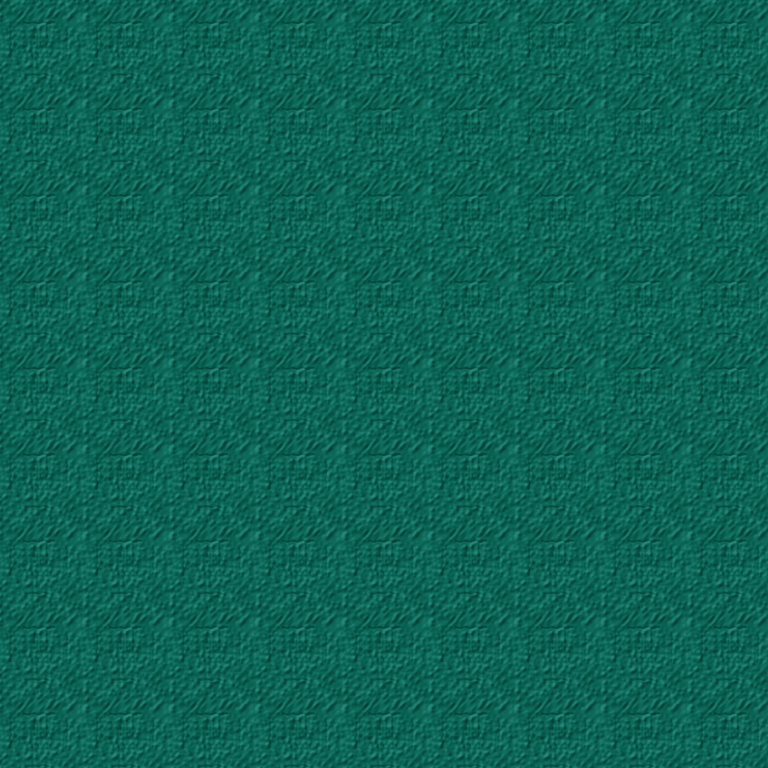
This pattern is drawn by a Shadertoy shader. Its source:

```glsl
// Green embossed leather-like paper: a square tile of beads, slanted strokes and stitched slots.
#define REPEATS 8.889
#define BEADS 16.0
#define GRAINS 27.0
#define STROKES vec2(16.0, 5.0)
#define SLOT_PITCH 0.071
#define LINE_WIDTH 0.013
#define LIGHT_STEP vec2(0.010, 0.010)
#define RELIEF 1.12
#define SHADOW vec3(0.01, 0.27, 0.22)
#define BASE vec3(0.037, 0.39, 0.33)
#define HIGHLIGHT vec3(0.12, 0.505, 0.445)

vec2 hash2(vec2 cell) {
    vec2 k = vec2(dot(cell, vec2(127.1, 311.7)), dot(cell, vec2(269.5, 183.3)));
    return fract(sin(k) * 43758.55);
}

// Soft cellular noise: one rounded bump per cell, wrapping after "period" cells.
float cellBumps(vec2 q, vec2 period, float jitter) {
    vec2 cell = floor(q);
    float sum = 0.0;
    for (int j = -1; j <= 1; j++)
    for (int i = -1; i <= 1; i++) {
        vec2 neighbour = cell + vec2(i, j);
        vec2 rnd = hash2(floor(mod(neighbour + 0.5, period)));
        vec2 d = q - neighbour - 0.5 - (rnd - 0.5) * jitter;
        sum += (0.6 + 0.8 * fract(rnd.x * 7.0 + rnd.y)) * exp(-6.0 * dot(d, d));
    }
    return sum;
}

// 1 inside a soft-edged box, 0 outside.
float softBox(vec2 p, vec2 centre, vec2 halfSize, float blur) {
    vec2 d = abs(p - centre) - halfSize;
    vec2 inside = 1.0 - smoothstep(-blur, blur, d);
    return inside.x * inside.y;
}

// Soft groove along a segment.
float groove(vec2 p, vec2 a, vec2 b) {
    vec2 ab = b - a;
    float along = clamp(dot(p - a, ab) / dot(ab, ab), 0.0, 1.0);
    float d = length(p - a - ab * along) / LINE_WIDTH;
    return exp(-d * d);
}

// Wavering pressed outline of one tile; y runs downward.
float outline(vec2 t) {
    vec2 w = t + 0.007 * sin(t.yx * vec2(61.0, 53.0));
    float lines = 0.9 * groove(w, vec2(0.28, 0.27), vec2(0.63, 0.27));
    lines += 0.8 * groove(w, vec2(0.31, 0.87), vec2(0.57, 0.87));
    lines += 0.75 * groove(w, vec2(0.13, 0.33), vec2(0.13, 0.66));
    lines += 0.6 * groove(w, vec2(0.78, 0.32), vec2(0.78, 0.64));
    return lines + 0.4 * groove(w, vec2(0.14, 0.30), vec2(0.31, 0.11));
}

// Three stitched slots, each a chain of dark beads, over a row of short nicks.
float stitches(vec2 t) {
    float bead = 0.62 + 0.38 * cos((t.y - 0.335) * 6.2832 / 0.085);
    float marks = 0.0;
    for (int i = -1; i <= 1; i++) {
        float x = 0.472 + float(i) * SLOT_PITCH;
        marks += bead * groove(t, vec2(x, 0.31), vec2(x, 0.52));
    }
    for (int i = 0; i < 4; i++) {
        vec2 nick = vec2(0.37 + float(i) * SLOT_PITCH, 0.63);
        marks += 0.7 * groove(t, nick, nick + vec2(0.012, 0.025));
    }
    return marks;
}

float height(vec2 p) {
    vec2 t = fract(p);
    // Beads sit in rows near the middle and scatter outside it
    float ordered = softBox(t, vec2(0.46, 0.52), vec2(0.26, 0.22), 0.08);
    float beads = cellBumps(p * BEADS, vec2(BEADS), mix(1.0, 0.6, ordered));
    // Strokes slant along the rising diagonal
    vec2 slant = vec2(p.x + p.y, p.x - p.y) * STROKES;
    float strokes = cellBumps(slant, STROKES, 0.9);
    float slanted = 0.25 + 0.65 * softBox(t, vec2(0.46, 0.17), vec2(0.28, 0.08), 0.06);
    slanted += 0.5 * softBox(t, vec2(0.85, 0.20), vec2(0.08, 0.14), 0.06);
    slanted = min(slanted, 0.9) * (1.0 - 0.5 * ordered);
    float grains = cellBumps(p * GRAINS, vec2(GRAINS), 1.0) * (1.0 - slanted);
    float relief = mix(beads, 0.85 * strokes, slanted) + 0.25 * grains;
    return relief - 0.7 * outline(t) - 0.35 * stitches(t);
}

void mainImage(out vec4 fragColor, in vec2 fragCoord) {
    vec2 uv = fragCoord / iResolution.y;
    vec2 p = vec2(uv.x, 1.0 - uv.y) * REPEATS;
    vec2 t = fract(p);

    // Emboss: light falls from the upper left
    float shade = RELIEF * (height(p + LIGHT_STEP) - height(p - LIGHT_STEP));
    shade -= 0.45 * outline(t) + 0.95 * stitches(t);

    // Broad tone: soft patches and a lighter lower half
    shade += 0.35 * (cellBumps(p * 6.0, vec2(6.0), 1.0) - 0.52);
    shade += 0.05 * cos(6.2832 * (p.y - 0.62)) + 0.05;

    vec3 colour = mix(BASE, HIGHLIGHT, clamp(shade, 0.0, 1.2));
    colour = mix(colour, SHADOW, clamp(-shade, 0.0, 1.2));
    fragColor = vec4(clamp(colour, 0.0, 1.0), 1.0);
}
```
